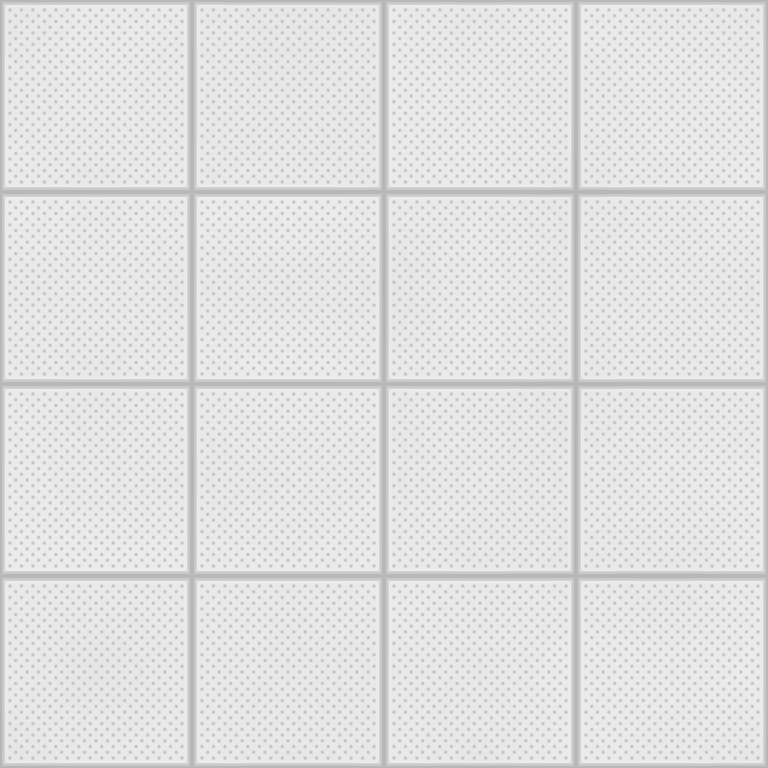
Write a three.js fragment shader that draws this pattern.

```glsl
// Square perforated ceiling panels in a recessed grey grid, with faint tonal variation.
varying vec2 vUv;

const float PANELS = 4.0;           // panels across and down
const float SEAM_HALF = 0.025;      // lengths below are in panel widths
const float CORE_HALF = 0.011;
const float RIM_WIDTH = 0.016;
const float HOLES = 31.0;           // staggered hole rows and columns per panel
const float HOLE_INSET = 0.052;     // panel edge to first hole centre
const float HOLE_RADIUS = 0.0088;
const float SOFT = 0.0045;          // half width of smoothed edges
const float MOTTLE_CELLS = 8.0;     // noise cells across the canvas
const float MOTTLE_AMOUNT = 0.016;
const float PANEL_AMOUNT = 0.012;
const vec3 FACE = vec3(0.912);
const vec3 RIM = vec3(0.925);
const vec3 SEAM = vec3(0.795);
const vec3 CORE = vec3(0.715);
const vec3 HOLE = vec3(0.775);

float hash(vec2 p) {
  vec3 q = fract(vec3(p.xyx) * 0.1031);
  q += dot(q, q.yzx + 33.33);
  return fract((q.x + q.y) * q.z);
}

// Value noise that wraps after a whole number of cells
float wrappedNoise(vec2 p, float period) {
  vec2 cell = floor(p);
  vec2 f = fract(p);
  f = f * f * (3.0 - 2.0 * f);
  vec2 a = mod(cell, period);
  vec2 b = mod(cell + 1.0, period);
  return mix(mix(hash(a), hash(vec2(b.x, a.y)), f.x),
             mix(hash(vec2(a.x, b.y)), hash(b), f.x), f.y);
}

// Coverage of a shape from its signed distance
float fill(float distance) {
  return 1.0 - smoothstep(-SOFT, SOFT, distance);
}

// Holes fill every other cell of a square lattice
float holeMask(vec2 p) {
  float pitch = (1.0 - 2.0 * HOLE_INSET) / (HOLES - 1.0);
  vec2 lattice = (p - HOLE_INSET) / pitch + 0.5;
  vec2 cell = floor(lattice);
  float even = 1.0 - mod(cell.x + cell.y, 2.0);
  vec2 inside = step(vec2(0.0), cell) * step(cell, vec2(HOLES - 1.0));
  float d = length(fract(lattice) - 0.5) * pitch - HOLE_RADIUS;
  return fill(d) * even * inside.x * inside.y;
}

void main() {
  vec2 grid = vUv * PANELS;
  vec2 p = fract(grid);
  vec2 panel = mod(floor(grid), PANELS);
  vec2 toEdge = min(p, 1.0 - p);
  float edge = min(toEdge.x, toEdge.y);

  // Panel face with soft mottling and a small shift per panel
  float mottle = wrappedNoise(vUv * MOTTLE_CELLS, MOTTLE_CELLS) - 0.5;
  float shift = hash(panel + 17.0) - 0.5;
  vec3 color = FACE + mottle * MOTTLE_AMOUNT + shift * PANEL_AMOUNT;

  // Pale rim and perforations
  color = mix(color, RIM, 0.6 * fill(edge - SEAM_HALF - RIM_WIDTH));
  color = mix(color, HOLE, holeMask(p));

  // Recessed seam with a darker core
  color = mix(color, SEAM, fill(edge - SEAM_HALF));
  color = mix(color, CORE, fill(edge - CORE_HALF));

  gl_FragColor = vec4(color, 1.0);
}
```
